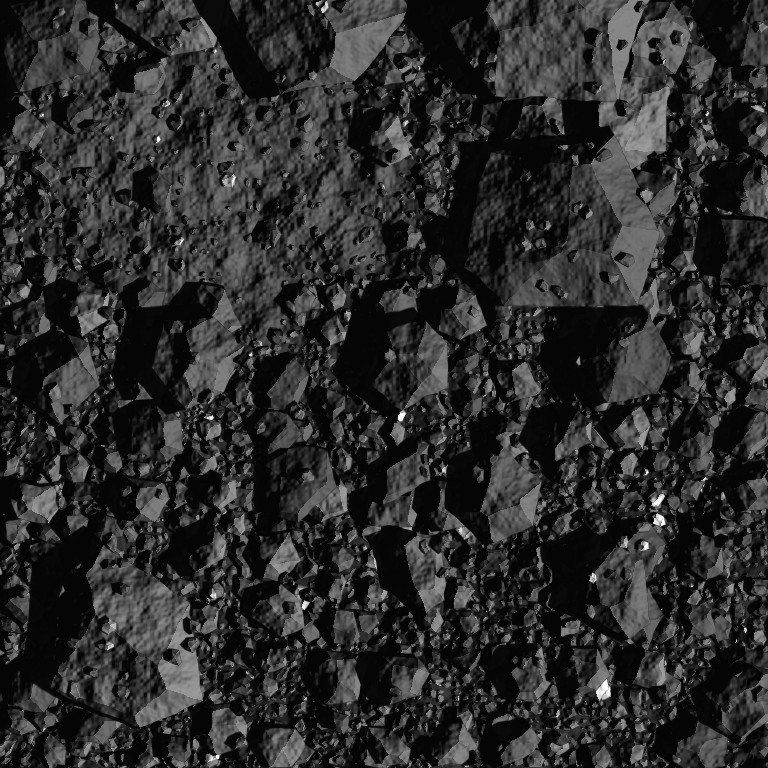
This texture is drawn by a WebGL 2 fragment shader. Its source:

```glsl
#version 300 es
precision highp float;

uniform vec2 u_resolution;
out vec4 fragColor;

const vec3 SUN = vec3(0.82, -0.24, 0.52);
const vec2 SHADOW_DIR = vec2(-0.96, 0.28);
const float BLACK = 0.018;
const int SIDES = 6;
const int LAYERS = 7;

vec4 hash4(vec2 p) {
    vec4 q = fract(p.xyxy * vec4(0.1031, 0.1030, 0.0973, 0.1099));
    q += dot(q, q.wzxy + 33.33);
    return fract((q.xxyz + q.yzzw) * q.zywx);
}

float hash(vec2 p) {
    vec3 q = fract(p.xyx * 0.1031);
    q += dot(q, q.yzx + 33.33);
    return fract((q.x + q.y) * q.z);
}

// Slope of smooth value noise
vec2 noiseSlope(vec2 p) {
    vec2 i = floor(p), f = fract(p);
    vec2 u = f * f * (3.0 - 2.0 * f), du = 6.0 * f * (1.0 - f);
    float a = hash(i), b = hash(i + vec2(1, 0));
    float c = hash(i + vec2(0, 1)), d = hash(i + vec2(1, 1));
    return du * mix(vec2(b - a, c - a), vec2(d - c, d - b), u.yx);
}

// Rough ground: every octave is equally steep
vec2 groundSlope(vec2 p) {
    vec2 slope = vec2(0.0);
    float freq = 18.0;
    for (int i = 0; i < 4; i++) {
        slope += 0.36 * noiseSlope(p * freq + float(i) * 31.7);
        freq *= 2.3;
    }
    return slope;
}

float sunlight(vec2 slope) {
    return max(dot(normalize(vec3(-slope, 1.0)), SUN), 0.0);
}

// Share of open, fine grained ground
float plain(vec2 p) {
    float d = length((p - vec2(0.28, 0.77)) * vec2(1.0, 1.25));
    d += 0.04 * sin(p.x * 23.0 + p.y * 17.0);
    return 1.0 - smoothstep(0.18, 0.31, d);
}

float cover(float d, float aa) {
    return 1.0 - smoothstep(-aa, aa, d);
}

// Faceted stone: x = outline distance, y = shadow distance, zw = facet slope
vec4 stone(vec2 q, vec4 seed, float size, float shadowLength) {
    float turn = seed.x * 6.2832, aspect = mix(0.55, 1.0, seed.y);
    vec2 axis = vec2(cos(turn), sin(turn));
    vec2 slope = 0.6 * (seed.zw - 0.5);
    float top = size * mix(0.2, 0.5, seed.y) + dot(q, slope);
    float body = -9.0, shadow = -9.0;
    for (int i = 0; i < SIDES; i++) {
        vec3 r = fract(seed.yzw * (7.31 + 5.17 * float(i)));
        float angle = turn + (float(i) + 0.45 * r.x) * 6.2832 / float(SIDES);
        vec2 n = vec2(cos(angle), sin(angle));
        float along = dot(n, axis);
        float reach = size * mix(aspect, 1.0, along * along) * mix(0.75, 1.0, r.y);
        float d = dot(q, n) - reach;
        body = max(body, d);
        shadow = max(shadow, d - max(dot(n, SHADOW_DIR), 0.0) * shadowLength);
        float steep = mix(0.45, 1.7, r.z);
        if (-d * steep < top) {
            top = -d * steep;
            slope = -n * steep;
        }
    }
    return vec4(body, shadow, slope);
}

// Scatter one size of stones over the ground; state = (shade, exposure)
vec2 scatter(vec2 state, vec2 p, vec2 bump, float freq, float density, float clearing, float exposure) {
    vec2 g = p * freq, corner = floor(g - vec2(0.35, 0.5));
    float aa = 0.8 * freq / u_resolution.y;
    for (int k = 0; k < 4; k++) {
        vec2 cell = corner + vec2(k / 2, k % 2);
        vec4 r = hash4(cell + floor(freq * 7.0) + 60.0);
        vec2 middle = cell + 0.3 + 0.4 * r.xy;
        if (r.z > density * (1.0 - clearing * plain(middle / freq))) continue;

        float size = mix(0.34, 0.52, r.w);
        float shadowLength = size * mix(0.25, 0.85, fract(r.w * 7.7));
        vec2 q = g - middle;
        if (length(q - 0.5 * shadowLength * SHADOW_DIR) > 1.2 * size + 0.5 * shadowLength) continue;

        vec4 seed = hash4(cell + floor(freq * 3.0) + 217.0);
        vec4 s = stone(q, seed, size, shadowLength);
        float albedo = mix(0.38, 0.62, fract(seed.x * 9.3));
        albedo *= 1.0 + 0.9 * step(0.965, seed.z) * step(20.0, freq);
        float face = BLACK + albedo * exposure * sunlight(s.zw + bump);
        state = mix(state, vec2(BLACK, 0.0), 0.96 * cover(s.y, aa));
        state = mix(state, vec2(face, 1.0), cover(s.x, aa));
    }
    return state;
}

void main() {
    vec2 p = gl_FragCoord.xy / u_resolution.y;
    vec2 bump = groundSlope(p);

    // Soil: dim between stones, brighter on the open ground
    float soil = mix(0.22, 0.46, plain(p)) * sunlight(bump * 1.2);
    vec2 state = vec2(BLACK + soil, 1.0);

    // Gravel up to boulders, then loose debris on top
    vec2 ragged = p + 0.005 * noiseSlope(p * 20.0) + 0.0018 * noiseSlope(p * 75.0);
    float freq = 85.0;
    for (int i = 0; i < LAYERS; i++) {
        float t = float(i) / float(LAYERS - 2);
        bool debris = i == LAYERS - 1;
        float density = debris ? 0.14 : mix(0.88, 0.34, t);
        float clearing = debris ? 0.3 : mix(0.82, 0.95, t);
        state = scatter(state, ragged, bump, debris ? 46.0 : freq, density, clearing, debris ? state.y : 1.0);
        freq *= 0.53;
    }
    fragColor = vec4(vec3(state.x), 1.0);
}
```
